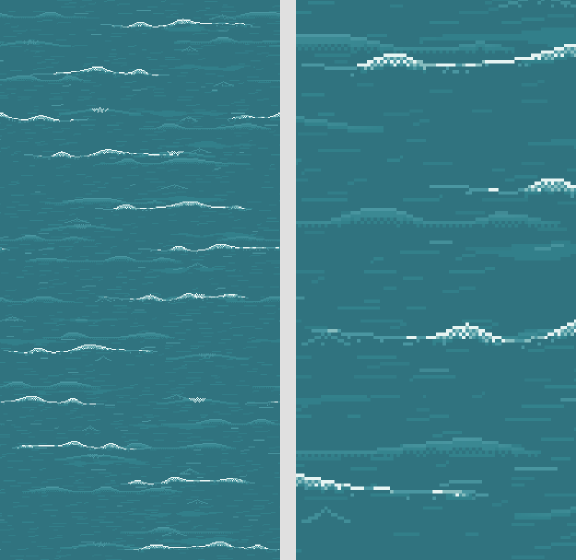
Left: the whole. Right: its middle third, enlarged.
A Shadertoy shader for this texture:

```glsl
const vec2 GRID = vec2(256.0, 512.0);   // art cells across the canvas
const vec3 DEEP  = vec3(0.188, 0.451, 0.498);
const vec3 TINT  = vec3(0.200, 0.510, 0.550);
const vec3 GLINT = vec3(0.290, 0.590, 0.630);
const vec3 SPRAY = vec3(0.530, 0.740, 0.750);
const vec3 FOAM  = vec3(0.900, 0.955, 0.950);
const int BANDS = 14;
const int SWELLS = 15;
const int RIPPLES = 16;
const int PATCHES = 9;
const int BREAKERS = 12;
const vec2 DASH_CELL = vec2(24.0, 3.0);
const float DASH_DENSITY = 0.62;
const float STEPPED_DASHES = 0.35;

float hash(vec2 p) {
    vec3 q = fract(vec3(p.xyx) * 0.1031);
    q += dot(q, q.yzx + 33.33);
    return fract((q.x + q.y) * q.z);
}

float noise(vec2 p) {
    vec2 i = floor(p), f = fract(p);
    f = f * f * (3.0 - 2.0 * f);
    return mix(mix(hash(i), hash(i + vec2(1, 0)), f.x),
               mix(hash(i + vec2(0, 1)), hash(i + vec2(1, 1)), f.x), f.y);
}

// Offset from feature i of count, spread in rows and wrapped at the borders
vec2 fromFeature(vec2 p, int i, int count, float kind) {
    float n = float(i);
    float column = 85.0 + 85.0 * mod(n + kind, 2.0);
    column += 110.0 * step(0.65, hash(vec2(n, kind + 40.0)));
    column += 30.0 * (hash(vec2(n, kind + 50.0)) - 0.5);
    float row = (n + 0.5 + 0.5 * (hash(vec2(n, kind + 60.0)) - 0.5)) / float(count);
    vec2 home = floor(vec2(column, fract(row + 0.017 * kind) * GRID.y));
    return mod(p - home + 0.5 * GRID, GRID) - 0.5 * GRID;
}

// Row of uneven humps, 0 to 1
float humps(float x, float seed, float spacing, float sharpness) {
    float phase = 6.2832 * (x / spacing + seed) + 1.2 * sin(x * 0.045 + seed * 20.0);
    return pow(0.5 + 0.5 * cos(phase), sharpness);
}

float taper(float x, float halfWidth) {
    return max(0.0, 1.0 - x * x / (halfWidth * halfWidth));
}

vec3 sea(vec2 p) {
    vec3 color = DEEP;
    float grain = hash(p + 7.0);
    float checker = mod(p.x + p.y, 2.0);

    // Broad pale bands
    for (int i = 0; i < BANDS; i++) {
        vec2 d = fromFeature(p, i, BANDS, 3.0);
        float lens = taper(d.x, 48.0) * (0.6 + 3.0 * noise(vec2(d.x * 0.09, float(i) * 9.0)));
        float drift = 3.0 * noise(vec2(d.x * 0.06, float(i) * 5.0 + 2.0));
        if (abs(d.y - drift) < lens - 0.4) color = mix(DEEP, TINT, 0.8);
    }

    // Short flat dashes, some with one step
    float row = floor(p.y / DASH_CELL.y);
    float shifted = p.x + floor(hash(vec2(row, 3.0)) * 97.0);
    vec2 id = vec2(floor(shifted / DASH_CELL.x), row);
    vec2 local = vec2(mod(shifted, DASH_CELL.x), mod(p.y, DASH_CELL.y));
    float dashLength = 4.0 + floor(11.0 * hash(id + 11.0));
    float start = floor((DASH_CELL.x - dashLength) * hash(id + 23.0));
    float along = local.x - start;
    float level = floor(2.0 * hash(id + 37.0));
    if (hash(id + 47.0) < STEPPED_DASHES) level += step(dashLength * hash(id + 41.0), along);
    float crowd = DASH_DENSITY * (0.5 + noise(id * vec2(0.6, 0.16)));
    if (hash(id) < crowd && along >= 0.0 && along < dashLength && local.y == level)
        color = mix(DEEP, hash(id + 53.0) > 0.95 ? GLINT : TINT, 0.6 + 0.4 * hash(id + 59.0));

    // Low swells: a clean crest line over a fading slope
    for (int i = 0; i < SWELLS; i++) {
        vec2 d = fromFeature(p, i, SWELLS, 1.0);
        float seed = hash(vec2(float(i), 71.0));
        float env = taper(d.x, 50.0 + 25.0 * seed);
        float h = humps(d.x, seed, 62.0, 1.5);
        float rise = min(1.0, 1.6 * env);
        float depth = floor(5.0 * h * rise) - d.y;
        float slope = 1.0 + 4.0 * h * rise;
        if (env <= 0.0 || depth < 0.0 || depth > slope) continue;
        if (depth == 0.0) color = mix(TINT, GLINT, min(1.0, (0.35 + 0.75 * h) * rise));
        else if (depth < 0.55 * slope) color = mix(TINT, GLINT, 0.35 * h * rise);
        else if (checker < 0.5) color = mix(DEEP, TINT, 0.9);
    }

    // Small peaked ripples
    for (int i = 0; i < RIPPLES; i++) {
        vec2 d = fromFeature(p, i, RIPPLES, 4.0);
        float reach = 7.0 + 6.0 * hash(vec2(float(i), 83.0));
        float depth = floor(4.0 * (1.0 - abs(d.x) / reach)) - d.y;
        if (abs(d.x) < reach && depth >= 0.0 && d.y >= 0.0)
            if (depth == 0.0 || grain < 0.15) color = mix(TINT, GLINT, 0.6);
    }

    // Dotted foam on faint humps
    for (int i = 0; i < PATCHES; i++) {
        vec2 d = fromFeature(p, i, PATCHES, 6.0);
        float env = taper(d.x, 38.0);
        float depth = floor(4.0 * env * env) - d.y;
        if (env > 0.0 && depth == 0.0) color = mix(TINT, GLINT, 0.6 * env);
        else if (env > 0.0 && depth == 1.0) color = TINT;
        float bright = hash(vec2(float(i), 97.0));
        float spot = 3.5 * taper(d.x, 9.0);
        if (depth >= -1.0 && depth < spot - 1.0 && checker < 0.5 && grain < 0.85)
            color = bright > 0.4 ? FOAM : GLINT;
    }

    // White breakers: thin lines, hatched only on the humps
    for (int i = 0; i < BREAKERS; i++) {
        vec2 d = fromFeature(p, i, BREAKERS, 0.0);
        float seed = hash(vec2(float(i), 101.0));
        float env = taper(d.x, 60.0 + 14.0 * seed);
        float h = humps(d.x, seed, 46.0, 2.2) * min(1.0, 1.5 * env);
        float sag = 1.5 * sin(d.x * 0.05 + seed * 9.0);
        float depth = floor(4.5 * h + sag) - d.y;
        float broken = hash(vec2(floor(d.x / 3.0), float(i) + 113.0));
        if (env <= 0.0 || depth < 0.0) continue;
        float strength = env * (0.65 + 1.5 * h);
        if (depth == 0.0) color = broken < strength ? FOAM : (broken < 1.5 * strength ? SPRAY : GLINT);
        else if (h > 0.25 && depth < 1.0 + 2.2 * h) {
            if (checker < 0.5) color = grain < 0.35 ? FOAM : SPRAY;
            else color = GLINT;
        } else if (depth < 2.0 + 2.0 * h) {
            if (grain < 0.12 * env) color = GLINT;
            else if (h > 0.2) color = TINT;
        }
    }
    return color;
}

void mainImage(out vec4 fragColor, in vec2 fragCoord) {
    // Four samples soften the cell borders
    vec3 sum = vec3(0.0);
    for (int i = 0; i < 4; i++) {
        vec2 offset = 0.5 * vec2(float(i % 2), float(i / 2)) - 0.25;
        sum += sea(floor((fragCoord + offset) / iResolution.xy * GRID));
    }
    fragColor = vec4(sum * 0.25, 1.0);
}
```
